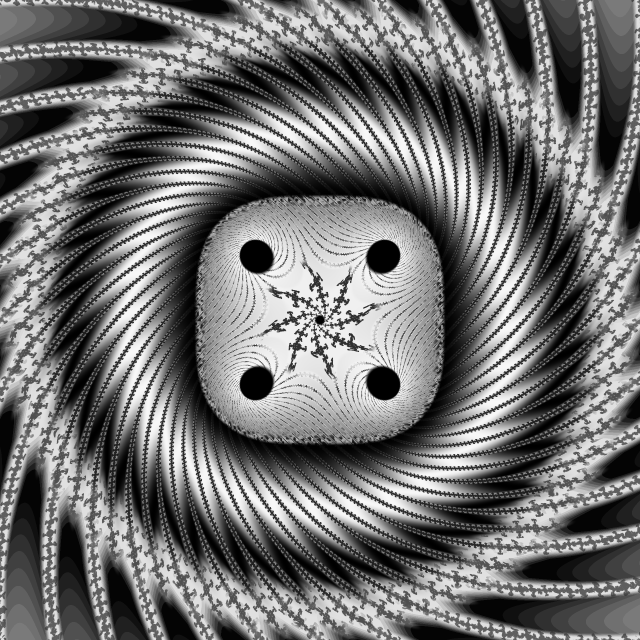
This background is drawn by a Shadertoy shader. Its source:

```glsl
const float TAU = 6.2831853;
const float HOLE_POWER = 0.00047;   // fourth power of the hole distance
const float HOLE_LEVEL = 0.00031;   // size of the four holes
const float RIM = 0.2077;           // rounded square rim
const float LACE_RING = 0.458;      // ring of branching lace
const float TWIST = 1.125;          // slope of the large spirals
const float STAR_TWIST = 0.25;
const float STAR_SWIRL = 0.007;     // extra turn close to the core
const float STAR_PHASE = 0.92;
const float STAR_REACH = 0.1;
const float CORE_RADIUS = 0.007;
const float STRAND_PHASE = 0.96;
const float LACE_SLANT = 0.35;
const int LACE_LEVELS = 4;
const int SAMPLES = 3;
const float INK = 0.05;
const float PAPER = 0.97;

float hash(vec2 p) {
    return fract(sin(dot(p, vec2(127.1, 311.7))) * 43758.5453);
}
float noise(vec2 p) {
    vec2 i = floor(p), f = smoothstep(0.0, 1.0, fract(p));
    return mix(mix(hash(i), hash(i + vec2(1, 0)), f.x),
               mix(hash(i + vec2(0, 1)), hash(i + vec2(1, 1)), f.x), f.y);
}
// Smooth irregular offset, each axis in -1..1
vec2 warp(vec2 p) {
    return 2.0 * vec2(noise(p), noise(p + 37.3)) - 1.0;
}
vec2 complexSquare(vec2 z) {
    return vec2(z.x * z.x - z.y * z.y, 2.0 * z.x * z.y);
}
vec2 complexLog(vec2 z) {
    return vec2(log(max(length(z), 1e-9)), atan(z.y, z.x));
}
// x runs along a spiral arm, y is the centred offset across it
vec2 spiralCell(vec2 logPoint, float arms, float twist, float phase) {
    vec2 cell = logPoint + twist * vec2(logPoint.y, -logPoint.x);
    cell *= arms / TAU;
    return vec2(cell.x, fract(cell.y - phase + 0.5) - 0.5);
}
// Ink of a trunk with self-similar slanted twigs
float laceInk(vec2 q, float width) {
    float scale = 1.0, excess = 0.0, nearest = 1.0;
    for (int i = 0; i < LACE_LEVELS; i++) {
        q.x += LACE_SLANT * q.y;
        q = vec2(abs(fract(q.x) - 0.5), abs(q.y));
        if (q.y > q.x) q = q.yx;
        excess += max(q.x - 0.5, 0.0) / scale;
        nearest = min(nearest, length(vec2(excess, q.y / scale)));
        q *= 3.0;
        scale *= 3.0;
    }
    return 1.0 - smoothstep(0.4 * width, 1.4 * width, nearest);
}

// Pale court with fine strands, four holes and a central star
float innerCourt(vec2 p, vec2 logPoint, float radius) {
    float r = length(p), speckle = smoothstep(0.3, 0.65, noise(p * 330.0));
    float tone = mix(PAPER, 0.5, smoothstep(0.13, RIM, radius));
    tone = mix(tone, mix(0.1, 0.65, speckle), smoothstep(0.19, 0.204, radius));
    vec2 cell = spiralCell(logPoint, 32.0, TWIST, 0.0);
    float strand = laceInk(cell * 3.5, 0.08) * mix(0.35, 0.85, speckle);
    tone = mix(tone, PAPER, 0.5 * (1.0 - smoothstep(0.13, 0.28, abs(cell.y))));
    tone = mix(tone, INK, strand * smoothstep(0.078, 0.11, r));
    // Star with broad clusters tapering to thin tips
    vec2 starLog = complexLog(p) + vec2(0.0, STAR_SWIRL / max(r, 0.002));
    vec2 star = spiralCell(starLog, 8.0, STAR_TWIST, STAR_PHASE * 8.0 / TAU);
    star.y *= mix(0.9, 3.5, smoothstep(0.5, 0.95, r / STAR_REACH));
    float starInk = laceInk(star * 1.5 + 0.1 * warp(p * 90.0), 0.035);
    tone = mix(tone, INK, 0.85 * starInk * (1.0 - smoothstep(0.85, 1.0, r / STAR_REACH)));
    tone *= smoothstep(0.8, 1.3, r / CORE_RADIUS);
    return tone * smoothstep(0.95, 1.08, exp(logPoint.x) / HOLE_LEVEL);
}

// Twisted black and white bands between the rim and the lace ring
float twistedBands(vec2 p, vec2 logPoint, float radius) {
    vec2 cell = spiralCell(logPoint, 16.0, TWIST, 2.0 * STRAND_PHASE);
    vec2 wide = spiralCell(logPoint, 8.0, TWIST, STRAND_PHASE);
    float m = (radius - RIM) / (LACE_RING - RIM);
    float wave = 0.5 - 0.5 * cos(TAU * (1.36 * m + 0.18 * m * cos(TAU * wide.y)));
    float tone = PAPER * pow(wave, 1.15);
    float fringeWidth = mix(0.2, 0.4, smoothstep(0.6, 1.0, m));
    float fringe = 1.0 - smoothstep(0.1, fringeWidth, abs(cell.y));
    tone = mix(tone, 0.8, 0.65 * fringe * smoothstep(0.0, 0.2, m));
    float strand = laceInk(cell * 3.0 + 0.06 * warp(p * 150.0), 0.1);
    return mix(tone, INK, 0.85 * strand);
}

// Dark lobes with stepped greys, parted by pale lacy strands
float outerLobes(vec2 p, vec2 logPoint, float radius) {
    vec2 cell = spiralCell(logPoint, 8.0, TWIST, STRAND_PHASE);
    float depth = 0.5 - abs(cell.y);
    float rise = 2.1 * log(radius / 0.53) - 0.9 * depth * depth;
    float tone = clamp(floor(rise * 16.0 + 0.5) / 16.0, 0.015, 0.48);
    float haloWidth = mix(0.34, 0.18, smoothstep(0.48, 0.62, radius));
    float halo = 1.0 - smoothstep(0.08, haloWidth, abs(cell.y));
    halo = max(halo, 1.0 - smoothstep(0.47, 0.53, radius - 0.02 * cos(TAU * cell.y)));
    tone = mix(tone, 0.88, floor(halo * 8.0 + 0.5) / 8.0);
    return mix(tone, 0.2, 0.75 * laceInk(cell * 3.8 + 0.15 * warp(p * 140.0), 0.06));
}

float shade(vec2 p) {
    vec2 logPoint = complexLog(complexSquare(complexSquare(p)) + vec2(HOLE_POWER, 0.0));
    float radius = exp(0.25 * logPoint.x);
    float tone = innerCourt(p, logPoint, radius);
    tone = mix(tone, twistedBands(p, logPoint, radius), smoothstep(RIM - 0.003, RIM + 0.003, radius));
    tone = mix(tone, outerLobes(p, logPoint, radius), smoothstep(0.44, 0.47, radius));
    // Branching ring where the bands dissolve
    vec2 tree = spiralCell(logPoint, 16.0, TWIST, 2.0 * STRAND_PHASE);
    float ring = 1.0 - smoothstep(0.012, 0.04, abs(radius - LACE_RING - 0.012 * cos(TAU * tree.y)));
    tone = mix(tone, 0.88, 0.75 * ring);
    tree = tree * vec2(1.0, 1.15) + 0.16 * warp(p * 70.0);
    return mix(tone, 0.16, 0.75 * ring * laceInk(tree, 0.035));
}

void mainImage(out vec4 fragColor, in vec2 fragCoord) {
    float tone = 0.0;
    for (int i = 0; i < SAMPLES * SAMPLES; i++) {
        vec2 jitter = (vec2(i % SAMPLES, i / SAMPLES) + 0.5) / float(SAMPLES) - 0.5;
        tone += shade((fragCoord + jitter - 0.5 * iResolution.xy) / iResolution.y);
    }
    fragColor = vec4(vec3(tone / float(SAMPLES * SAMPLES)), 1.0);
}
```
